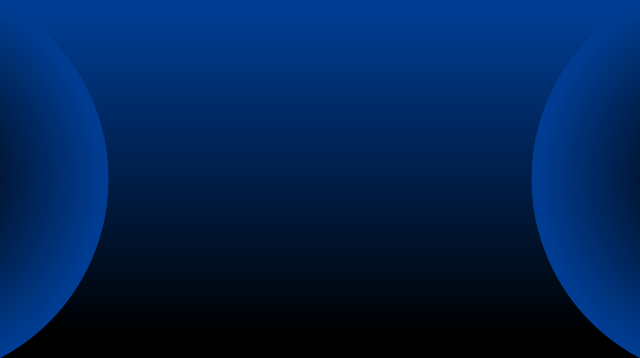
This background is drawn by a WebGL 2 fragment shader. Its source:

```glsl
#version 300 es
precision highp float;

uniform vec2 u_resolution;
out vec4 fragColor;

const vec3 BLACK = vec3(0.0);
const vec3 ROYAL_BLUE = vec3(0.0, 0.235, 0.567);

// Linear ramp from black to blue between two stops
vec3 blueRamp(float t, float darkStop, float brightStop) {
    float k = clamp((t - darkStop) / (brightStop - darkStop), 0.0, 1.0);
    return mix(BLACK, ROYAL_BLUE, k);
}

// Lay a radially shaded disc over a base colour
vec3 addDisc(vec3 base, vec2 p, vec2 center, float radius, float pixel) {
    float dist = length(p - center);
    vec3 shade = blueRamp(dist / radius, 0.13, 0.96);
    float coverage = 1.0 - smoothstep(-0.5 * pixel, 0.5 * pixel, dist - radius);
    return mix(base, shade, coverage);
}

void main() {
    // Canvas units: height is 1
    vec2 p = gl_FragCoord.xy / u_resolution.y;
    float pixel = 1.0 / u_resolution.y;
    float aspect = u_resolution.x * pixel;

    // Vertical backdrop
    vec3 color = blueRamp(p.y, 0.06, 0.95);

    // Mirrored discs centred beyond the side edges
    float radius = 0.565;
    float overhang = 0.262;
    vec2 mirrored = vec2(min(p.x, aspect - p.x), p.y);
    color = addDisc(color, mirrored, vec2(-overhang, 0.5), radius, pixel);

    fragColor = vec4(color, 1.0);
}
```
